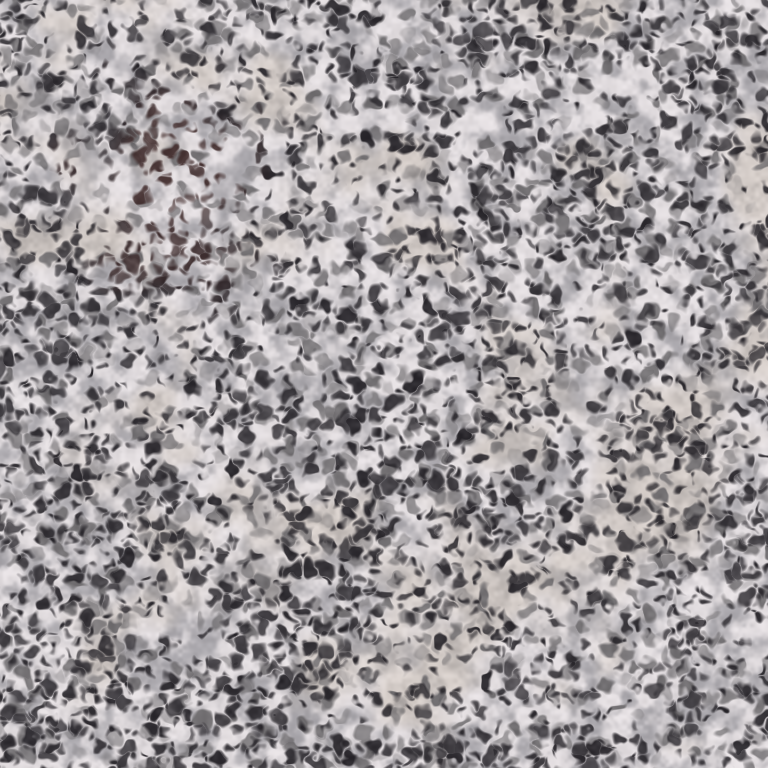
Give the GLSL for this texture, as a three.js fragment shader.

```glsl
// Speckled granite: pale feldspar with soft grey and black mineral grains.
varying vec2 vUv;

const vec3 WHITE = vec3(0.89, 0.87, 0.88);
const vec3 PALE_GREY = vec3(0.66, 0.65, 0.67);
const vec3 MID_GREY = vec3(0.43, 0.42, 0.43);
const vec3 BLACK = vec3(0.17, 0.16, 0.18);
const vec3 BEIGE = vec3(0.80, 0.76, 0.72);
const vec3 RUST = vec3(0.27, 0.19, 0.19);
const float EDGE = 0.0030; // half width of a grain's soft rim

float hash(vec2 p) {
  return fract(sin(dot(p, vec2(127.1, 311.7))) * 43758.5453);
}

float noise(vec2 p) {
  vec2 i = floor(p);
  vec2 f = fract(p);
  f = f * f * (3.0 - 2.0 * f);
  float low = mix(hash(i), hash(i + vec2(1.0, 0.0)), f.x);
  float high = mix(hash(i + vec2(0.0, 1.0)), hash(i + vec2(1.0, 1.0)), f.x);
  return mix(low, high, f.y);
}

float fbm(vec2 p) {
  float sum = 0.0;
  float gain = 0.5;
  for (int i = 0; i < 3; i++) {
    sum += gain * noise(p);
    p = p * 2.03 + 17.3;
    gain *= 0.5;
  }
  return sum / 0.875;
}

// Bends the plane so that grain outlines become ragged.
vec2 warp(vec2 p, float freq, float amount) {
  vec2 bend = vec2(noise(p * freq + 31.0), noise(p * freq + 73.0));
  return p + (bend - 0.5) * amount;
}

// Distance to an ellipse-like grain, turned by angle and stretched.
float grainDistance(vec2 d, float angle, float stretch) {
  float c = cos(angle);
  float s = sin(angle);
  d = vec2(c * d.x + s * d.y, c * d.y - s * d.x);
  return length(d * vec2(1.0 / stretch, stretch));
}

// Opacity of one layer of scattered grains, gathered into loose clusters.
float grains(vec2 p, float freq, float share, vec2 radii, float minOpacity, float seed) {
  vec2 q = p * freq;
  vec2 home = floor(q);
  float soft = EDGE * freq;
  float cover = 0.0;
  for (int y = -1; y <= 1; y++) {
    for (int x = -1; x <= 1; x++) {
      vec2 cell = home + vec2(float(x), float(y));
      vec2 id = cell + seed;
      float cluster = noise(cell / freq * 17.0 + 5.0) - 0.5;
      float present = step(hash(id), share + 0.45 * cluster);
      vec2 center = cell + vec2(hash(id + 11.3), hash(id + 23.7));
      float radius = mix(radii.x, radii.y, hash(id + 37.1));
      float stretch = mix(1.0, 1.35, hash(id + 41.9));
      float dist = grainDistance(q - center, 6.2832 * hash(id + 53.3), stretch);
      float body = 1.0 - smoothstep(radius - soft, radius + soft, dist);
      float opacity = mix(minOpacity, 1.0, hash(id + 67.7));
      cover = max(cover, present * body * opacity);
    }
  }
  return cover;
}

void main() {
  vec2 p = warp(vUv, 95.0, 0.013);

  // Cloudy pale ground with faint warm stains
  float mottle = smoothstep(0.34, 0.80, fbm(vUv * 44.0));
  vec3 color = mix(WHITE, PALE_GREY, mottle);
  float stain = smoothstep(0.52, 0.80, fbm(vUv * 9.0 + 4.0));
  color = mix(color, BEIGE, stain * 0.55);

  // Translucent grey grains
  float grey = grains(p, 50.0, 0.48, vec2(0.28, 0.52), 0.25, 3.0);
  color = mix(color, MID_GREY, grey);

  // Dark grains, large and small, browned in one rusty patch
  float large = grains(p, 46.0, 0.34, vec2(0.26, 0.50), 0.72, 131.0);
  float small = grains(p, 82.0, 0.32, vec2(0.26, 0.44), 0.60, 277.0);
  float patchDist = length(vUv - vec2(0.23, 0.77)) + 0.12 * (noise(vUv * 14.0) - 0.5);
  float rust = 1.0 - smoothstep(0.07, 0.17, patchDist);
  vec3 dark = mix(BLACK, RUST, rust);
  color = mix(color, dark, max(large, small));

  // Fine bright and dull flecks
  color += 0.07 * (noise(vUv * 150.0) - 0.5);
  gl_FragColor = vec4(clamp(color, 0.0, 1.0), 1.0);
}
```
